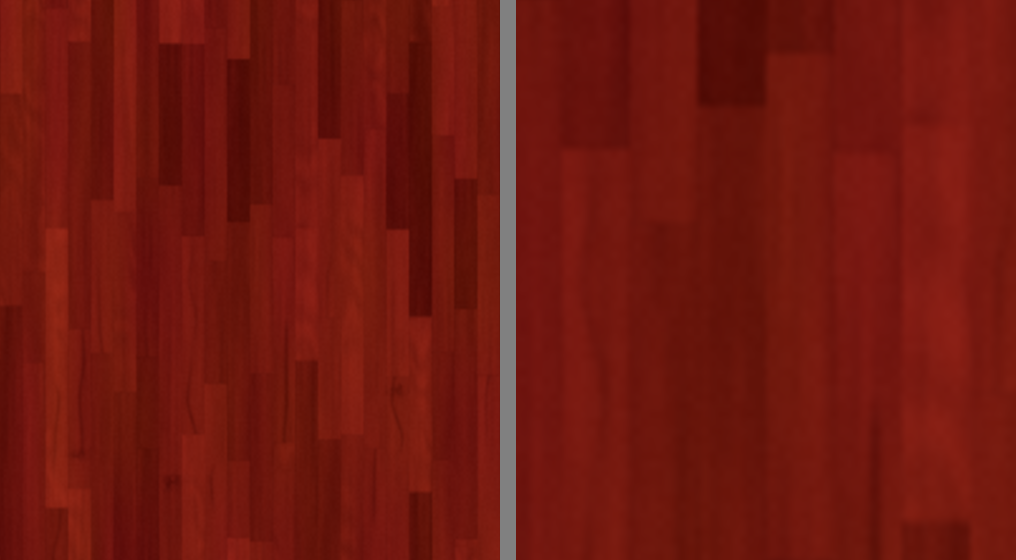
Left, the full canvas; right, a detail of the centre.
This texture is drawn by a WebGL 2 fragment shader. Its source:

```glsl
#version 300 es
precision highp float;

uniform vec2 u_resolution;
out vec4 fragColor;

// Integer hash of a lattice point, 0 to 1
float hash(vec2 cell) {
    uvec2 q = uvec2(ivec2(floor(cell))) * uvec2(1597334677u, 3812015801u);
    uint n = (q.x ^ q.y) * 1597334677u;
    n = (n ^ (n >> 15)) * 2246822519u;
    n ^= n >> 13;
    return float(n >> 8) / 16777216.0;
}

float noise(vec2 p) {
    vec2 i = floor(p), f = fract(p);
    f = f * f * (3.0 - 2.0 * f);
    return mix(mix(hash(i), hash(i + vec2(1, 0)), f.x),
               mix(hash(i + vec2(0, 1)), hash(i + vec2(1, 1)), f.x), f.y);
}

// Tone of one board: x counts boards across, y runs up the canvas
float boardTone(vec2 p, vec2 id) {
    float a = hash(id + 31.0), b = hash(id + 87.0), c = hash(id + 153.0);
    float tone = 0.59 + 0.40 * (a + b - 1.0) - 0.20 * smoothstep(0.84, 0.92, c);
    vec2 shift = floor(vec2(a, b) * 300.0);

    // Long grain, broad and fine
    float bend = 0.6 * noise(vec2(p.x * 0.7, p.y * 7.0) + shift);
    tone += 0.22 * (noise(vec2(p.x * 2.3 + bend, p.y * 3.5) + shift) - 0.5);
    tone += 0.14 * (noise(vec2(p.x * 6.0 + bend, p.y * 9.0) + shift) - 0.5);
    tone += 0.05 * (noise(vec2(p.x * 5.0, p.y * 55.0) + shift) - 0.5);

    // Slanted flecks on some boards
    float slant = p.y * 85.0 + p.x * 2.5 + 5.0 * noise(p * vec2(2.0, 18.0) + shift);
    float patchy = smoothstep(0.4, 0.75, noise(p * vec2(1.5, 10.0) + shift));
    tone += 0.07 * step(0.65, b) * patchy * sin(slant);

    // Dark wavy streaks on a few boards
    float streak = fract(p.x) - 0.5 + 0.5 * (noise(vec2(a * 50.0, p.y * 14.0)) - 0.5);
    float run = smoothstep(0.5, 0.8, noise(vec2(b * 70.0, p.y * 8.0)));
    tone -= 0.25 * step(0.83, a) * run * exp(-streak * streak * 90.0);
    return tone;
}

// Stack of boards in one column, with staggered butt joints
float columnTone(vec2 p, float column) {
    float v = p.y * (2.3 + 0.9 * hash(vec2(column, 401))) + 7.0 * hash(vec2(column, 733));
    float row = floor(v);
    float joint = row + 0.15 + 0.65 * hash(vec2(column, row + 211.0));
    float above = smoothstep(-0.012, 0.012, v - joint);
    float tone = mix(boardTone(p, vec2(column, row)),
                     boardTone(p, vec2(column, row + 1.0)), above);
    return tone - 0.04 * exp(-pow((v - joint) / 0.01, 2.0));
}

void main() {
    vec2 uv = gl_FragCoord.xy / u_resolution;
    vec2 p = vec2(uv.x * 22.0, uv.y);

    // Blend softly over the seam between neighbouring columns
    float left = floor(p.x - 0.5);
    float f = p.x - 0.5 - left;
    float tone = mix(columnTone(p, left + 10.0), columnTone(p, left + 11.0),
                     smoothstep(0.42, 0.58, f));
    tone -= 0.04 * exp(-pow((f - 0.5) / 0.07, 2.0));

    // Scattered small knots
    for (int i = 0; i < 3; i++) {
        float k = float(i);
        vec2 centre = vec2(floor(hash(vec2(k, 911)) * 22.0) + 0.5, hash(vec2(k, 577)));
        vec2 d = (p - centre) * vec2(3.0, 95.0);
        d += noise(p * vec2(5.0, 90.0)) - 0.5;
        tone -= 0.30 * exp(-dot(d, d));
    }

    // Stain: deep maroon to warm red, with faint hue drift
    vec3 color = mix(vec3(0.30, 0.035, 0.015), vec3(0.56, 0.135, 0.085), clamp(tone, 0.0, 1.15));
    float drift = noise(vec2(p.x * 0.8, p.y * 4.0) + 60.0) - 0.5;
    color += drift * vec3(0.0, 0.025, -0.015);
    color += 0.012 * (noise(p * vec2(9.0, 200.0)) - 0.5);
    fragColor = vec4(color, 1.0);
}
```
